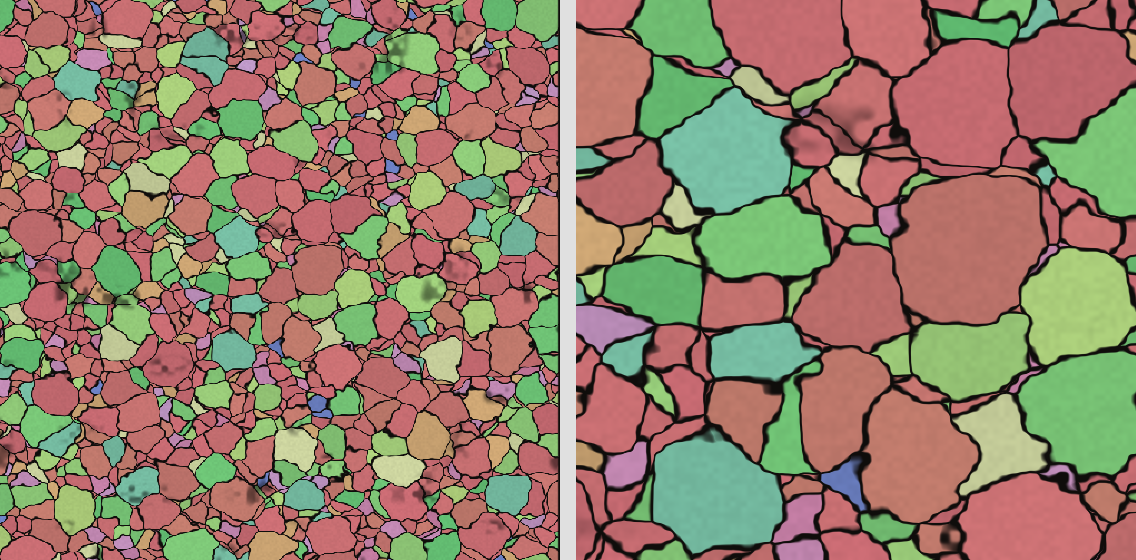
Left, the full canvas; right, a detail of the centre.
This texture is drawn by a WebGL 1 fragment shader. Its source:

```glsl
precision highp float;
uniform vec2 u_resolution;

const vec2 GRAIN_GRID = vec2(37.0, 42.0);
const float TAU = 6.28318;
const float STEP_COUNT = 170.0;
const vec3 INK = vec3(0.06, 0.05, 0.045);

float hash(vec2 p, float salt) {
  vec3 q = fract(vec3(p.xyx + salt * 7.31) * vec3(0.1031, 0.1030, 0.0973));
  q += dot(q, q.yzx + 33.33);
  return fract((q.x + q.y) * q.z);
}

float noise(vec2 p, float salt) {
  vec2 i = floor(p);
  vec2 f = fract(p);
  f = f * f * (3.0 - 2.0 * f);
  float low = mix(hash(i, salt), hash(i + vec2(1.0, 0.0), salt), f.x);
  float high = mix(hash(i + vec2(0.0, 1.0), salt), hash(i + 1.0, salt), f.x);
  return mix(low, high, f.y);
}

vec2 noise2(vec2 p, float salt) {
  return vec2(noise(p, salt), noise(p, salt + 1.0)) - 0.5;
}

// Seed of a grain: position in xy, radius in z
vec3 grainSeed(vec2 cell) {
  vec2 jitter = vec2(hash(cell, 1.0), hash(cell, 2.0));
  float radius = 0.2 + 1.6 * pow(hash(cell, 3.0), 5.0);
  return vec3(cell + jitter, radius);
}

float power(vec2 p, vec3 seed) {
  vec2 d = p - seed.xy;
  return dot(d, d) - seed.z * seed.z;
}

// Cell of the owning grain in xy, distance to its border in z
vec3 grainAt(vec2 p) {
  vec2 base = floor(p);
  vec2 owner = base;
  float best = 100.0;
  for (int j = -3; j <= 3; j++) {
    for (int i = -3; i <= 3; i++) {
      vec2 cell = base + vec2(float(i), float(j));
      float reach = power(p, grainSeed(cell));
      if (reach < best) {
        best = reach;
        owner = cell;
      }
    }
  }
  vec3 home = grainSeed(owner);
  float border = 100.0;
  for (int j = -3; j <= 3; j++) {
    for (int i = -3; i <= 3; i++) {
      vec2 cell = base + vec2(float(i), float(j));
      vec3 other = grainSeed(cell);
      float gap = max(length(other.xy - home.xy), 0.001);
      float d = (power(p, other) - best) / (2.0 * gap);
      if (distance(cell, owner) > 0.5) border = min(border, d);
    }
  }
  return vec3(owner, border);
}

// Large grains lean green, small ones take the rare violet and blue tints
vec3 grainColor(vec2 cell) {
  float size = smoothstep(0.5, 1.3, grainSeed(cell).z);
  float kind = hash(cell, 4.0);
  float tint = hash(cell, 5.0);
  float rare = hash(cell, 6.0);
  float greenShare = mix(0.21, 0.43, size);
  float violetShare = mix(0.15, 0.02, size);

  vec3 red = mix(vec3(0.77, 0.41, 0.44), vec3(0.75, 0.49, 0.42), tint * tint);
  red = mix(red, vec3(0.78, 0.63, 0.44), step(0.91, rare));
  vec3 green = mix(vec3(0.37, 0.73, 0.44), vec3(0.69, 0.81, 0.48), tint);
  green = mix(green, vec3(0.77, 0.80, 0.60), step(0.86, rare));
  green = mix(green, vec3(0.45, 0.72, 0.62), step(rare, 0.13));
  vec3 violet = mix(vec3(0.77, 0.46, 0.60), vec3(0.72, 0.58, 0.76), tint);
  violet = mix(violet, vec3(0.42, 0.50, 0.76), step(0.82, rare));

  vec3 color = red;
  if (kind < greenShare) color = green;
  if (kind > 1.0 - violetShare) color = violet;
  return color * mix(0.95, 1.05, hash(cell, 7.0));
}

void main() {
  vec2 uv = gl_FragCoord.xy / u_resolution;
  float pixel = 1.0 / min(u_resolution.x, u_resolution.y);

  // Bend the borders, then give them small axis-aligned steps
  vec2 stepped = uv - 0.6 * sin(TAU * STEP_COUNT * uv) / (TAU * STEP_COUNT);
  vec2 p = stepped * GRAIN_GRID;
  p += 0.75 * noise2(p * 0.9, 11.0) + 0.22 * noise2(p * 2.6, 13.0);

  vec3 grain = grainAt(p);
  vec3 color = grainColor(grain.xy);

  // Fine speckle and sparse dark smudges
  color *= 0.97 + 0.06 * noise(uv * 300.0, 17.0);
  float smudge = smoothstep(0.76, 0.95, noise(uv * 17.0, 19.0));
  smudge *= smoothstep(0.35, 0.8, noise(uv * 85.0, 23.0));
  color *= 1.0 - 0.5 * smudge;

  // Dark borders and the line along the right side
  float border = grain.z / GRAIN_GRID.y;
  float line = 1.0 - smoothstep(0.0005, max(0.002, pixel), border);
  line = max(line, smoothstep(0.9965 - pixel, 0.9965 + pixel, uv.x));
  gl_FragColor = vec4(mix(color, INK, line), 1.0);
}
```
